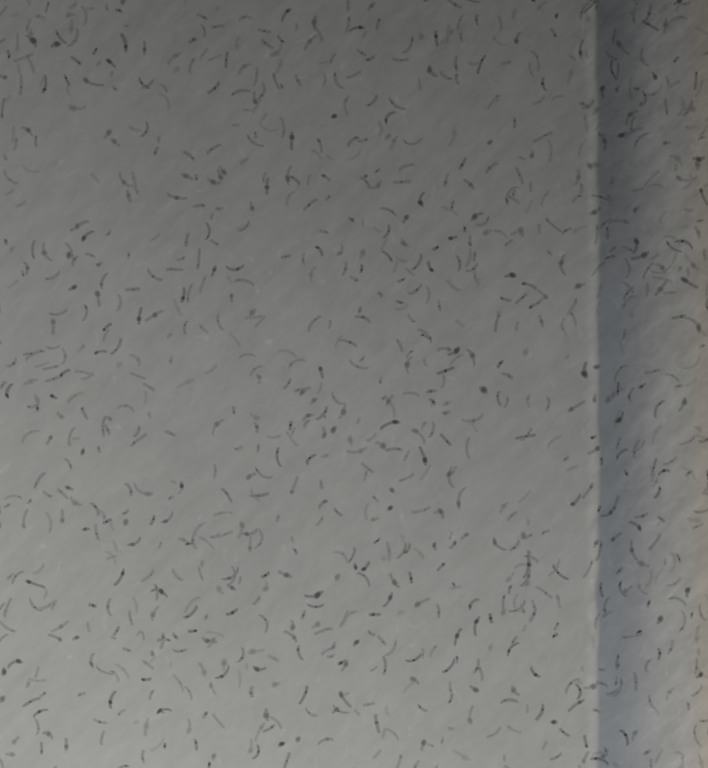
This texture is drawn by a WebGL 1 fragment shader. Its source:

```glsl
precision highp float;
uniform vec2 u_resolution;

float hash(vec2 p) {
  vec3 q = fract(vec3(p.xyx) * 0.1031);
  q += dot(q, q.yzx + 33.33);
  return fract((q.x + q.y) * q.z);
}

float noise(vec2 p) {
  vec2 i = floor(p), f = fract(p);
  f = f * f * (3.0 - 2.0 * f);
  return mix(mix(hash(i), hash(i + vec2(1.0, 0.0)), f.x),
             mix(hash(i + vec2(0.0, 1.0)), hash(i + 1.0), f.x), f.y);
}

float fbm(vec2 p) {
  float sum = 0.0, amp = 0.5;
  for (int i = 0; i < 4; i++) {
    sum += amp * noise(p);
    p = mat2(0.8, 0.6, -0.6, 0.8) * p * 2.03 + 7.1;
    amp *= 0.5;
  }
  return sum;
}

// Bent faint strokes, some with a dark grain on them; returns darkness
float flecks(vec2 p, float cells, float seed, float density) {
  vec2 g = p * cells, home = floor(g);
  float dark = 0.0;
  for (int y = -1; y <= 1; y++) {
    for (int x = -1; x <= 1; x++) {
      vec2 cell = home + vec2(float(x), float(y));
      vec2 id = cell + seed;
      float clump = smoothstep(0.2, 0.75, noise(cell * 0.3 + seed));
      float present = step(hash(id + 3.7), density * (0.45 + 0.9 * clump));
      vec2 d = (g - cell - vec2(hash(id + 11.3), hash(id + 27.9))) / cells;
      float pick = hash(id + 41.1);
      float angle = (pick < 0.6 ? 0.85 : -1.0) + (hash(id + 53.2) - 0.5) * 1.7;
      float c = cos(angle), s = sin(angle);
      vec2 q = vec2(c * d.x + s * d.y, c * d.y - s * d.x);
      float span = mix(0.002, 0.012, hash(id + 67.4));
      float bend = (hash(id + 71.8) - 0.5) * 70.0;
      vec2 b = vec2(q.x, q.y + bend * q.x * q.x);
      float stroke = length(vec2(max(abs(b.x) - span, 0.0), b.y));
      float tail = 1.0 - smoothstep(0.0003, 0.0036, stroke);
      float size = mix(0.0025, 0.0062, pow(hash(id + 83.6), 2.0));
      vec2 grain = vec2(b.x - span * (hash(id + 97.5) - 0.5) * 1.8, b.y * 1.35);
      float dot_ = 1.0 - smoothstep(size * 0.25, size * 1.25, length(grain));
      float depth = mix(0.2, 1.0, hash(id + 103.1));
      dark = max(dark, present * max(tail * 0.33 * (0.4 + depth), dot_ * depth));
    }
  }
  return dark;
}

void main() {
  vec2 uv = gl_FragCoord.xy / u_resolution;
  vec2 p = gl_FragCoord.xy / u_resolution.y;

  // Light falling off towards the top right
  float shade = mix(0.625, 0.405, uv.y) - 0.075 * uv.x;
  shade += 0.03 * (fbm(p * 4.0) - 0.47);

  // Vertical crease with a shadowed side and a lighter return
  float edge = uv.x - 0.843 - 0.006 * (noise(vec2(3.0, p.y * 22.0)) - 0.5);
  float side = smoothstep(-0.003, 0.005, edge);
  float shadow = side * (1.0 - smoothstep(0.015, 0.10, edge));
  float ridge = exp(-pow((edge + 0.008) / 0.007, 2.0));
  shade -= 0.075 * shadow;
  shade += 0.028 * ridge * (0.5 + noise(p * vec2(60.0, 45.0)));
  shade += 0.025 * smoothstep(0.05, 0.14, edge);

  // Slanted brushed relief, rougher beyond the crease
  vec2 slant = vec2(p.x + p.y, p.y - p.x);
  float relief = fbm(slant * vec2(20.0, 55.0)) - 0.47;
  float fine = noise(slant * vec2(85.0, 150.0)) - 0.5;
  float rough = 1.0 + 0.9 * smoothstep(0.0, 0.08, edge) + 0.8 * ridge;
  shade += rough * (0.04 * relief + 0.012 * fine);

  // Dark grains, then small pale chips
  vec2 warped = p + 0.003 * vec2(noise(p * 60.0), noise(p * 60.0 + 31.0));
  float density = 0.42 + 0.12 * side;
  float dark = max(flecks(warped, 36.0, 5.0, density),
                   0.65 * flecks(warped, 47.0, 160.0, density * 0.75));
  float pale = flecks(warped + 0.004, 32.0, 310.0, 0.3);
  shade += 0.03 * pale;
  shade *= 1.0 - 0.52 * dark;

  // Nearly neutral grey, cool in the shadow and warm at the far right
  vec3 tint = vec3(1.0, 1.0, 0.98);
  tint = mix(tint, vec3(0.97, 1.0, 1.02), shadow);
  tint = mix(tint, vec3(1.04, 1.0, 0.94), smoothstep(0.95, 1.0, uv.x));
  gl_FragColor = vec4(shade * tint, 1.0);
}
```
